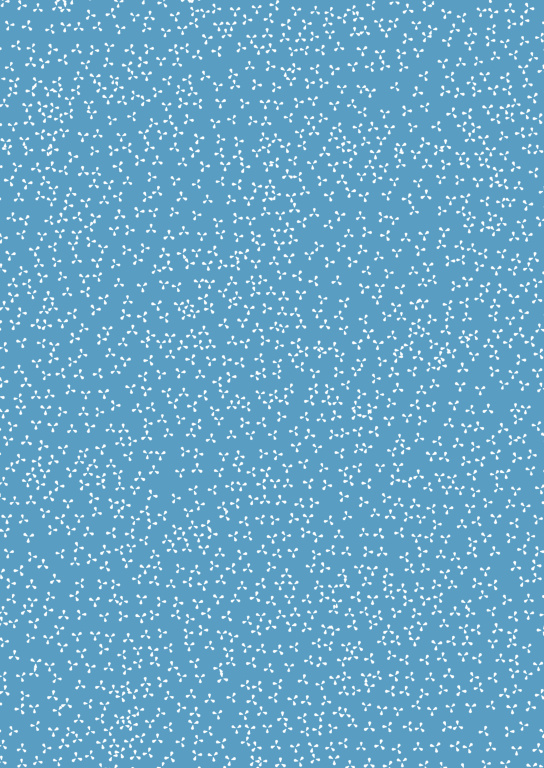
Reproduce this pattern procedurally as a Shadertoy shader.

```glsl
const vec3 GROUND_BLUE = vec3(0.350, 0.618, 0.762);
const vec3 PETAL_WHITE = vec3(1.0);

// Lengths are fractions of the canvas height
const vec2 CELL_SIZE = vec2(0.0240, 0.0208);
const float JITTER = 0.50;            // spread of a sprig inside its cell
const float DRIFT = 1.1;              // shared shift of neighbours, in cells
const float DRIFT_CELLS = 4.0;        // distance over which the drift changes
const float PETAL_START = 0.0024;     // narrow end, from the sprig centre
const float PETAL_END = 0.0054;       // round end, from the sprig centre
const float TIP_RADIUS = 0.0007;
const float ROUND_RADIUS = 0.00184;
const float SIZE_VARIATION = 0.08;
const float EDGE_PIXELS = 0.8;        // half width of the soft edge
const float THIRD_TURN = 2.0943951;

vec4 hash42(vec2 p) {
    vec4 q = fract(p.xyxy * vec4(0.1031, 0.1030, 0.0973, 0.1099));
    q += dot(q, q.wzxy + 33.33);
    return fract((q.xxyz + q.yzzw) * q.zywx);
}

// Smooth random vector that bunches and spreads the grid
vec2 driftNoise(vec2 p) {
    vec2 corner = floor(p);
    vec2 f = smoothstep(0.0, 1.0, p - corner);
    corner += 213.0;
    vec2 low = mix(hash42(corner).xy, hash42(corner + vec2(1, 0)).xy, f.x);
    vec2 high = mix(hash42(corner + vec2(0, 1)).xy, hash42(corner + 1.0).xy, f.x);
    return mix(low, high, f.y) - 0.5;
}

vec2 rotate(vec2 p, float angle) {
    float c = cos(angle), s = sin(angle);
    return vec2(c * p.x - s * p.y, s * p.x + c * p.y);
}

// Drop along +x that widens from its tip to its round end
float petalDistance(vec2 p) {
    float t = clamp((p.x - PETAL_START) / (PETAL_END - PETAL_START), 0.0, 1.0);
    vec2 axisPoint = vec2(mix(PETAL_START, PETAL_END, t), 0.0);
    return length(p - axisPoint) - mix(TIP_RADIUS, ROUND_RADIUS, t);
}

// Three petals, folded onto one by rotational symmetry
float sprigDistance(vec2 p) {
    float sector = floor(atan(p.y, p.x) / THIRD_TURN + 0.5);
    return petalDistance(rotate(p, -sector * THIRD_TURN));
}

// Nearest sprig in a staggered, jittered and drifting grid
float scatterDistance(vec2 p) {
    float nearest = 1.0;
    float baseRow = floor(p.y / CELL_SIZE.y);
    for (int j = -2; j <= 2; j++) {
        float row = baseRow + float(j);
        float stagger = 0.5 * mod(row, 2.0);
        float baseColumn = floor(p.x / CELL_SIZE.x - stagger);
        for (int i = -2; i <= 2; i++) {
            vec2 cell = vec2(baseColumn + float(i), row);
            vec4 random = hash42(cell + 71.0);
            vec2 offset = 0.5 + (random.xy - 0.5) * JITTER;
            offset += DRIFT * driftNoise(cell / DRIFT_CELLS);
            vec2 centre = (cell + vec2(stagger, 0.0) + offset) * CELL_SIZE;
            float size = 1.0 + (random.w - 0.5) * 2.0 * SIZE_VARIATION;
            vec2 local = rotate(p - centre, random.z * THIRD_TURN) / size;
            nearest = min(nearest, sprigDistance(local) * size);
        }
    }
    return nearest;
}

void mainImage(out vec4 fragColor, in vec2 fragCoord) {
    vec2 p = fragCoord / iResolution.y;
    float edge = EDGE_PIXELS / iResolution.y;
    float petals = 1.0 - smoothstep(-edge, edge, scatterDistance(p));
    fragColor = vec4(mix(GROUND_BLUE, PETAL_WHITE, petals), 1.0);
}
```
